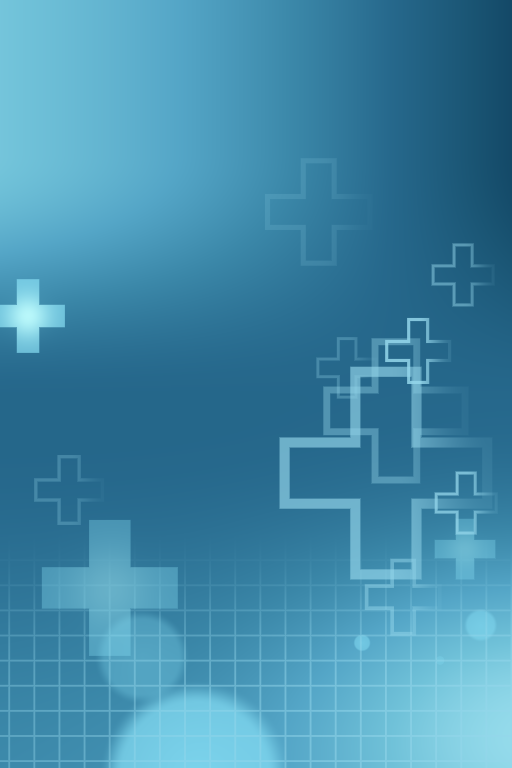
Write a WebGL 2 fragment shader that draws this background.

```glsl
#version 300 es
precision highp float;
// Blue gradient with translucent crosses, soft light discs and a fading grid.
uniform vec2 u_resolution;
out vec4 fragColor;

// Tones from darkest to lightest
const vec3 TONES[7] = vec3[7](
    vec3(0.05, 0.24, 0.36), vec3(0.10, 0.33, 0.45), vec3(0.15, 0.41, 0.55),
    vec3(0.23, 0.53, 0.66), vec3(0.33, 0.65, 0.78), vec3(0.44, 0.76, 0.85),
    vec3(0.60, 0.87, 0.93));
const vec3 LINE_COLOR = vec3(0.58, 0.84, 0.92);
const vec3 GLOW_COLOR = vec3(0.52, 0.87, 0.96);
const vec3 SPARK_COLOR = vec3(0.76, 1.0, 1.0);

// Shapes, in hundredths of the canvas height: x, y, size, opacity
const vec4 OUTLINES[9] = vec4[9](
    vec4(41.5, 72.4, 7.0, 0.16), vec4(60.3, 64.2, 4.1, 0.50),
    vec4(45.2, 52.1, 4.0, 0.30), vec4(51.55, 46.5, 9.45, 0.40),
    vec4(54.45, 54.3, 4.3, 0.85), vec4(50.25, 38.4, 13.85, 0.65),
    vec4(9.0, 36.2, 4.55, 0.28), vec4(60.7, 34.5, 4.1, 0.75),
    vec4(52.5, 22.25, 5.0, 0.50));
const vec4 SOLIDS[3] = vec4[3](
    vec4(3.65, 58.85, 4.8, 0.95), vec4(14.3, 23.45, 8.85, 0.48),
    vec4(60.55, 28.5, 3.95, 0.45));
const vec4 DISCS[5] = vec4[5](
    vec4(18.5, 14.45, 5.9, 0.36), vec4(25.4, -1.0, 11.8, 0.85),
    vec4(47.15, 16.3, 1.1, 0.60), vec4(62.6, 18.6, 2.1, 0.55),
    vec4(57.3, 14.0, 0.6, 0.30));

const float OUTLINE_ARM = 0.335;   // half arm width relative to size
const float SOLID_ARM = 0.305;
const float STROKE = 0.095;        // stroke width relative to size
const float GRID_CELL = 3.27;
const vec2 GRID_OFFSET = vec2(1.2, 0.9);
const float GRID_HALF_WIDTH = 0.12;

float crossDistance(vec2 p, float size, float halfWidth) {
    vec2 q = abs(p);
    if (q.y > q.x) q = q.yx;
    return max(q.x - size, q.y - halfWidth);
}

float coverage(float d, float pixel) {
    return clamp(0.5 - d / pixel, 0.0, 1.0);
}

vec3 toneRamp(float t) {
    t = clamp(t + 1.0, 0.0, 5.999);
    int i = int(t);
    return mix(TONES[i], TONES[i + 1], fract(t));
}

// Brightness of the backdrop; uv has its origin at the lower left
float backdropTone(vec2 uv) {
    float upper = smoothstep(0.47, 0.80, uv.y);
    float lower = 1.0 - smoothstep(-0.05, 0.45, uv.y);
    float across = 3.2 - 2.4 * uv.x - 2.2 * uv.x * uv.x;
    vec2 corner = (uv - vec2(1.05, 0.07)) / vec2(0.45, 0.22);
    return 0.9 + across * upper + (1.2 + 0.5 * uv.x) * lower
        + 2.5 * exp(-dot(corner, corner));
}

float gridLines(vec2 p, float pixel) {
    vec2 cell = abs(fract((p - GRID_OFFSET) / GRID_CELL + 0.5) - 0.5) * GRID_CELL;
    vec2 line = clamp(0.5 - (cell - GRID_HALF_WIDTH) / pixel, 0.0, 1.0);
    return max(line.x, line.y);
}

void main() {
    vec2 uv = gl_FragCoord.xy / u_resolution;
    float pixel = 100.0 / u_resolution.y;
    vec2 p = gl_FragCoord.xy * pixel;
    vec3 color = toneRamp(backdropTone(uv));

    // Light discs, brighter toward the rim of their upper half
    for (int i = 0; i < DISCS.length(); i++) {
        vec4 s = DISCS[i];
        float r = length(p - s.xy) / s.z;
        float body = 1.0 - smoothstep(0.80, 1.06, r);
        color = mix(color, GLOW_COLOR, body * s.w * mix(1.0, 0.8, min(r, 1.0)));
    }

    // Grid rising from the bottom
    float gridFade = 1.0 - smoothstep(10.0, 31.0, p.y);
    color = mix(color, LINE_COLOR, gridLines(p, pixel) * gridFade * mix(0.38, 0.6, uv.x));

    // Solid crosses with a bright heart and a faint halo
    for (int i = 0; i < SOLIDS.length(); i++) {
        vec4 s = SOLIDS[i];
        vec2 d = p - s.xy;
        float heart = exp(-2.5 * dot(d, d) / (s.z * s.z));
        float body = coverage(crossDistance(d, s.z, s.z * SOLID_ARM), pixel);
        vec3 tint = mix(GLOW_COLOR, SPARK_COLOR, heart * s.w);
        color = mix(color, tint, s.w * (body * mix(0.7, 1.0, heart) + 0.12 * heart * (1.0 - body)));
    }

    // Outlined crosses that fade toward the right
    for (int i = 0; i < OUTLINES.length(); i++) {
        vec4 s = OUTLINES[i];
        vec2 d = p - s.xy;
        float edge = crossDistance(d, s.z, s.z * OUTLINE_ARM);
        float stroke = coverage(edge, pixel) - coverage(edge + s.z * STROKE, pixel);
        float fade = mix(1.0, 0.15, smoothstep(0.0, 1.0, d.x / s.z));
        color = mix(color, LINE_COLOR, stroke * s.w * fade);
    }

    fragColor = vec4(color, 1.0);
}
```
